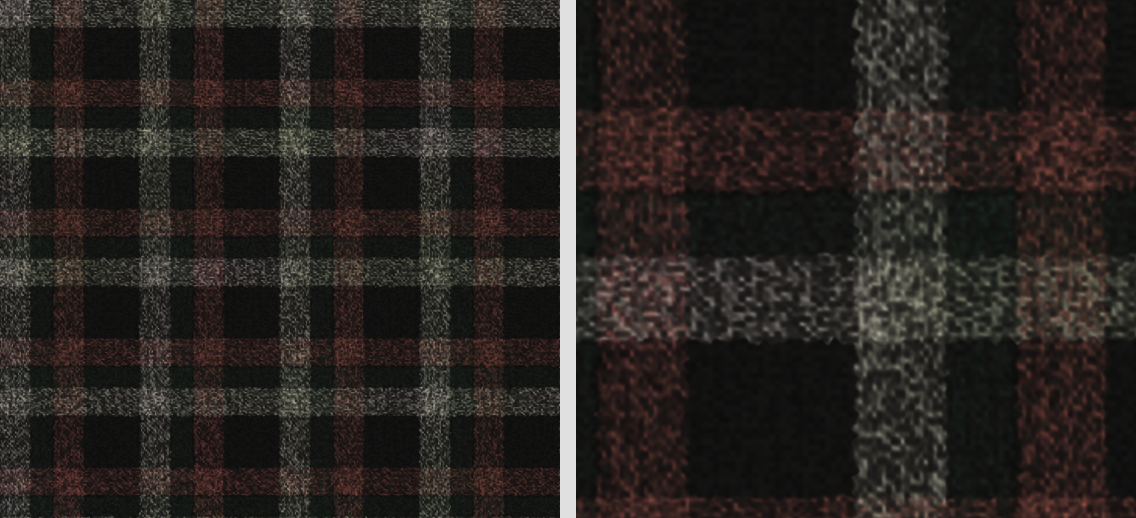
Left: the whole. Right: its middle third, enlarged.
Write a WebGL 2 fragment shader that draws this texture.

```glsl
#version 300 es
precision highp float;
// Dark woven tartan: one sett of grey, bottle green, red and black stripes is
// laid along warp and weft, and the two are added. Each yarn is broken up by
// wrapping noise and a diagonal twill, so the cloth tiles without a seam.
#define REPEATS 4.0
#define WEFT_SHIFT 0.21
#define EDGE_SOFT 0.008
#define EDGE_FRAY 0.022
#define SPECKLE 2.6
#define TWILL_DEPTH 0.22
#define TINT_DRIFT 0.12

uniform vec2 u_resolution;
out vec4 outColor;

const vec3 BLACK = vec3(0.066, 0.064, 0.062);
const vec3 GREY  = vec3(0.118, 0.116, 0.103);
const vec3 GREEN = vec3(0.006, 0.015, 0.010);
const vec3 RED   = vec3(0.086, 0.041, 0.036);

float hash(vec2 p) {
    return fract(sin(dot(p, vec2(127.1, 311.7))) * 43758.5453);
}

// Value noise over a whole number of cells; wraps on the unit square.
float noise(vec2 uv, vec2 cells, float seed) {
    vec2 p = uv * cells;
    vec2 i = floor(p);
    vec2 f = smoothstep(0.0, 1.0, p - i);
    vec2 a = mod(i, cells) + seed;
    vec2 b = mod(i + 1.0, cells) + seed;
    return mix(mix(hash(a), hash(vec2(b.x, a.y)), f.x),
               mix(hash(vec2(a.x, b.y)), hash(b), f.x), f.y);
}

// Soft stripe from start to end, periodic in t.
float stripe(float t, float start, float end) {
    float d = abs(fract(t - 0.5 * (start + end) + 0.5) - 0.5) - 0.5 * (end - start);
    return 1.0 - smoothstep(-EDGE_SOFT, EDGE_SOFT, d);
}

// Light added by the coloured yarns across one sett.
vec3 sett(float t) {
    return GREY * stripe(t, 0.0, 0.215)
         + GREEN * stripe(t, 0.215, 0.385)
         + RED * stripe(t, 0.385, 0.595);
}

// Uneven yarn brightness with a mean near one: mostly dull, a few bright flecks.
float flecks(vec2 uv, vec2 cells, float seed) {
    float n = noise(uv, cells, seed);
    return 0.25 + SPECKLE * n * n;
}

void main() {
    vec2 uv = gl_FragCoord.xy / u_resolution;

    // Stripe positions with edges frayed thread by thread
    vec2 fray = vec2(noise(uv, vec2(60.0, 220.0), 3.0),
                     noise(uv, vec2(240.0, 56.0), 17.0)) - 0.5;
    vec2 t = uv * REPEATS + vec2(0.0, WEFT_SHIFT) + fray * EDGE_FRAY;

    // Yarn texture: warp flecks run upright, weft flecks run sideways
    float twill = sin(6.2831853 * dot(uv, vec2(120.0, 112.0))
                      + 2.5 * noise(uv, vec2(90.0, 84.0), 29.0));
    float warpYarn = flecks(uv, vec2(360.0, 230.0), 41.0) * (1.0 + TWILL_DEPTH * twill);
    float weftYarn = flecks(uv, vec2(280.0, 310.0), 53.0) * (1.0 - TWILL_DEPTH * twill);

    // Slow drift between greenish and neutral yarn, and in brightness
    float drift = noise(uv, vec2(7.0, 8.0), 67.0) - 0.5;
    vec3 tint = 1.0 + TINT_DRIFT * drift * vec3(-0.6, 0.6, -1.4);
    float wear = 0.92 + 0.16 * noise(uv, vec2(12.0, 11.0), 71.0);

    // Black ground with fine grain, then both sets of yarn
    float grain = 0.75 + 0.5 * noise(uv, vec2(300.0, 280.0), 83.0);
    vec3 color = BLACK * grain;
    color += sett(t.x) * warpYarn * tint * wear;
    color += sett(t.y) * weftYarn * tint * wear;

    // Thin dark seam where the red stripe meets the green
    float seam = max(stripe(t.x, 0.372, 0.388), stripe(t.y, 0.372, 0.388));
    color *= 1.0 - 0.22 * seam;

    outColor = vec4(color, 1.0);
}
```
